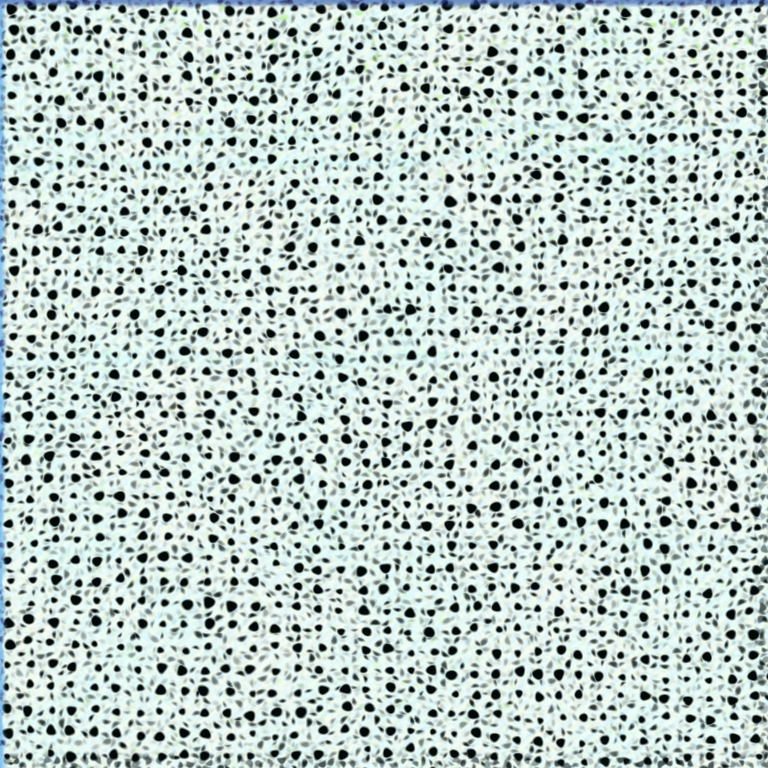
A three.js fragment shader for this pattern:

```glsl
varying vec2 vUv;

vec4 hash4(vec2 p) {
  vec4 h = vec4(dot(p, vec2(127.1, 311.7)), dot(p, vec2(269.5, 183.3)),
                dot(p, vec2(419.2, 371.9)), dot(p, vec2(73.7, 157.3)));
  return fract(sin(h) * 43758.5);
}

// Drift from layered sines, about -1 to 1
float drift(vec2 p) {
  return 0.5 * sin(p.x + 1.7 * sin(p.y * 0.8))
       + 0.3 * sin(p.y * 1.9 - p.x * 1.3 + 2.0)
       + 0.2 * sin(p.x * 3.7 + p.y * 3.1 + 4.0);
}

// One jittered, lumpy, randomly turned blot per cell; overlaps blend
float blots(vec2 p, float seed, float radius, float stretch, float jitter, float fade, float soft) {
  float clear = 1.0;
  for (int j = -1; j <= 1; j++) {
    for (int i = -1; i <= 1; i++) {
      vec2 id = floor(p) + vec2(float(i), float(j));
      vec4 rnd = hash4(id + seed);
      vec2 d = p - id - 0.5 - (rnd.xy - 0.5) * jitter;
      float turn = rnd.z * 6.2832;
      d = mat2(cos(turn), sin(turn), -sin(turn), cos(turn)) * d;
      d.y += 0.7 * d.x * d.x;
      d.x /= stretch;
      float lump = 1.0 + 0.07 * sin(3.0 * atan(d.y, d.x + 0.0001) + rnd.x * 6.0);
      float dist = length(d) - radius * mix(0.65, 1.25, rnd.w) * lump;
      float strength = 1.0 - fade * hash4(id + seed + 9.0).x;
      clear *= 1.0 - strength * (1.0 - smoothstep(-soft, soft, dist));
    }
  }
  return 1.0 - clear;
}

// Soft horizontal streak, slightly tilted and wavy
float streak(vec2 uv, float height, float tilt, float width) {
  float y = uv.y - height - tilt * (uv.x - 0.5) - 0.004 * sin(uv.x * 11.0);
  return exp(-y * y / (width * width));
}

void main() {
  vec2 uv = vUv;
  float pale = 0.9 * streak(uv, 0.793, 0.025, 0.007)
             + 0.7 * streak(uv, 0.826, 0.02, 0.005)
             + 0.6 * streak(uv, 0.535, 0.015, 0.009)
             + 0.35 * streak(uv, 0.285, 0.02, 0.008);

  // Uneven weave: the rows wander more than the columns
  vec2 weave = uv * vec2(35.0, 36.0);
  weave += vec2(0.28, 0.4) * vec2(drift(uv * 7.0), drift(uv.yx * 6.0 + 5.0));

  float dots = blots(weave, 0.0, 0.188 - 0.04 * pale, 1.12, 0.26, 0.1, 0.075);
  float specks = blots(weave + 0.5, 31.0, 0.1, 1.6, 0.35, 0.7, 0.075);
  float hooks = blots(weave + vec2(0.45, 0.05), 57.0, 0.075, 1.9, 0.3, 0.85, 0.07);
  float stubs = blots(weave + vec2(0.03, 0.48), 71.0, 0.075, 1.9, 0.3, 0.85, 0.07);
  float lace = blots(weave * 2.0 + 0.3, 83.0, 0.17, 1.5, 0.7, 0.9, 0.17);
  float small = max(specks, max(hooks, stubs)) * (1.0 - 0.6 * min(pale, 1.0));
  float ink = max(min(1.1 * dots, 1.0), small);
  ink = max(ink, 0.22 * lace);

  // Paper with faint cool and warm patches and a fine coloured grain
  float patches = drift(uv * 17.0 + 3.0) + 0.6 * drift(uv * 43.0);
  float grain = drift(uv * 310.0 + 6.0 * drift(uv * 60.0));
  float tint = drift(uv.yx * 270.0 + 5.0 * drift(uv * 70.0 + 2.0));
  vec3 paper = vec3(0.915, 0.98, 0.96);
  paper += vec3(0.018, -0.003, -0.004) * patches - vec3(0.05, 0.0, -0.01) * pale;
  paper += vec3(0.035, 0.025, 0.005) * grain + vec3(0.03, 0.0, -0.035) * tint;

  // Yellow-green flecks, stronger toward the top
  float flecks = blots(weave + vec2(0.2, 0.65), 113.0, 0.11, 1.5, 0.8, 1.0, 0.08);
  paper -= vec3(0.14, 0.03, 0.32) * flecks * (0.3 + 0.7 * smoothstep(0.7, 1.0, uv.y));

  vec3 color = mix(paper, vec3(0.0, 0.035, 0.028), ink);

  // Broken blue margins on the left and top, dark crumbs elsewhere
  float crumbs = blots(uv * 75.0, 139.0, 0.26, 1.4, 0.6, 0.7, 0.12);
  float ragged = 0.5 + 0.5 * drift(uv * 90.0);
  float left = 1.0 - smoothstep(0.001, 0.004 + 0.008 * ragged, uv.x);
  float top = smoothstep(0.986 + 0.006 * ragged, 0.998, uv.y);
  color = mix(color, mix(vec3(0.45, 0.72, 0.92), vec3(0.03, 0.1, 0.4), crumbs), 0.8 * left);
  color = mix(color, mix(vec3(0.35, 0.5, 0.75), vec3(0.01, 0.04, 0.3), crumbs), 0.85 * top);
  float rim = max(smoothstep(0.98, 0.988, uv.x), 1.0 - smoothstep(0.012, 0.022, uv.y));
  color = mix(color, vec3(0.03, 0.08, 0.09), 0.75 * rim * crumbs);

  gl_FragColor = vec4(clamp(color, 0.0, 1.0), 1.0);
}
```
